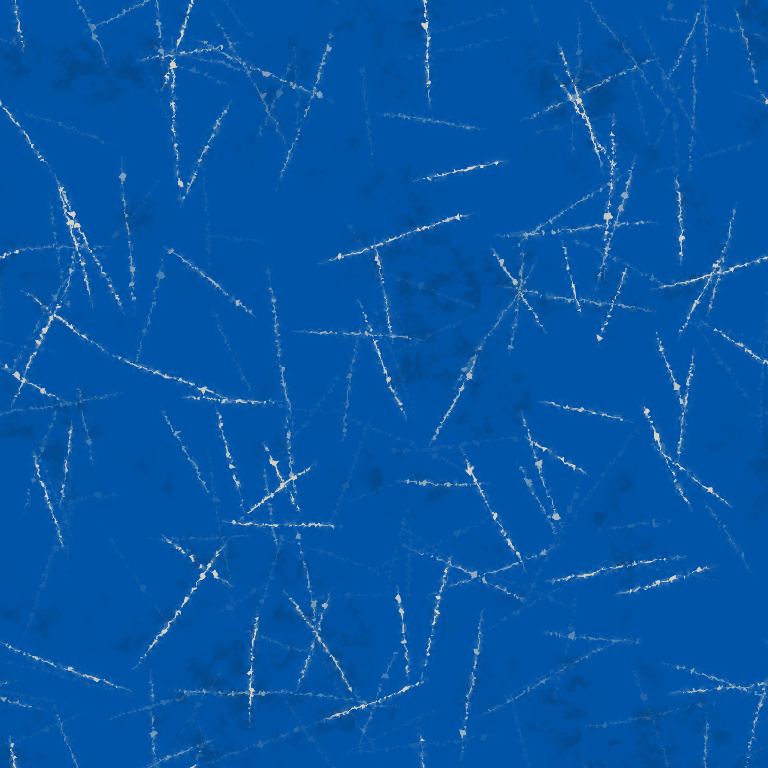
This texture is drawn by a three.js fragment shader. Its source:

```glsl
// Blue painted surface crossed by fine broken scratches with cream paint chips.
// Each scratch is a hashed, nearly straight segment; chips are cellular along it,
// and a shared noise warp roughens every edge. Small dark smudges mottle the blue.
varying vec2 vUv;

const vec3 BLUE = vec3(0.0, 0.33, 0.655);
const vec3 SMUDGE = vec3(0.01, 0.275, 0.535);
const vec3 CREAM = vec3(0.84, 0.82, 0.78);
const int SCRATCHES = 180;
const float REACH = 0.013;       // widest distance a scratch can affect
const float EDGE = 0.0009;       // softness of edges
const float CHIP_CELL = 0.018;   // spacing of large chips along a scratch
const float CHIP_SIZE = 0.0046;
const float CRUMB_CELL = 0.0065; // spacing of the small crumbs
const float CRUMB_SIZE = 0.0017;
const float LINE_WIDTH = 0.0009;
const float JAG = 0.0036;        // strength of edge roughness
const float DUST = 0.42;         // opacity of specks beside a scratch

float hash(vec2 p) {
  vec3 q = fract(p.xyx * 0.1031);
  q += dot(q, q.yzx + 33.33);
  return fract((q.x + q.y) * q.z);
}

float noise(vec2 p) {
  vec2 i = floor(p), f = fract(p);
  f = f * f * (3.0 - 2.0 * f);
  return mix(mix(hash(i), hash(i + vec2(1.0, 0.0)), f.x),
             mix(hash(i + vec2(0.0, 1.0)), hash(i + 1.0), f.x), f.y);
}

float layered(vec2 p) {
  return 0.5 * noise(p) + 0.3 * noise(p * 2.1 + 17.0) + 0.2 * noise(p * 4.3 + 41.0);
}

float inside(float dist) {
  return 1.0 - smoothstep(-EDGE, EDGE, dist);
}

// Angular flake: a randomly turned, lopsided block in one cell of the scratch.
float chip(vec2 along, float id, float spacing, float largest, float rarity) {
  float cell = floor(along.x / spacing);
  vec2 key = vec2(cell + 60.0, id);
  float pick = hash(key + 3.7);
  float size = largest * mix(0.3, 1.0, pow(pick, rarity));
  vec2 center = vec2((cell + mix(0.35, 0.65, hash(key + 9.1))) * spacing,
                     (hash(key + 21.3) - 0.5) * 0.003);
  float turn = 6.2832 * hash(key + 31.9);
  vec2 v = along - center;
  v = vec2(cos(turn) * v.x - sin(turn) * v.y, sin(turn) * v.x + cos(turn) * v.y);
  float dist = max(abs(v.x) + 0.35 * v.y, abs(v.y) * mix(1.0, 1.7, hash(key + 43.0)));
  return inside(dist - size) * step(0.35, pick);
}

// Paint opacity of one scratch at p; the canvas wraps around.
float scratch(vec2 p, float id, float grain) {
  vec2 center = vec2(hash(vec2(id, 1.3)), hash(vec2(id, 7.9)));
  float lean = mix(-0.65, 0.65, hash(vec2(id, 13.1)));
  float angle = lean + 1.5708 * step(0.45, hash(vec2(id, 19.7)));
  float halfLength = mix(0.05, 0.115, hash(vec2(id, 23.3)));
  float strength = 0.1 + 0.9 * smoothstep(0.25, 0.95, hash(vec2(id, 29.9)));

  vec2 d = fract(p - center + 0.5) - 0.5;
  vec2 dir = vec2(cos(angle), sin(angle));
  vec2 along = vec2(dot(d, dir), dot(d, vec2(-dir.y, dir.x)));
  along.y += 0.0016 * sin(along.x * 32.0 + id) + 0.0005 * sin(along.x * 130.0 + id * 2.3);
  if (abs(along.y) > REACH || abs(along.x) > halfLength) return 0.0;

  float taper = 1.0 - smoothstep(0.5, 1.0, abs(along.x) / halfLength);
  float wear = noise(vec2(along.x * 130.0 + 40.0, id * 5.0));
  float width = LINE_WIDTH * mix(0.1, 1.5, wear) * mix(0.4, 1.0, strength);
  float solid = smoothstep(0.3, 0.6, wear * 0.6 + grain * 0.5);
  float line = inside(abs(along.y) - width) * mix(0.3, 1.0, solid);

  // A thinner hair weaves beside the main line
  float weave = 0.0035 * sin(along.x * 48.0 + id * 3.1);
  float hair = inside(abs(along.y - weave) - 0.0003) * smoothstep(0.35, 0.65, grain) * 0.5;
  float dust = exp(-abs(along.y) / 0.003) * smoothstep(0.4, 0.75, grain) * DUST;
  float stroke = max(max(line, hair), dust) * mix(0.2, 1.0, taper);

  float flakes = max(chip(along, id, CHIP_CELL, CHIP_SIZE, 5.0),
                     chip(along, id + 300.0, CRUMB_CELL, CRUMB_SIZE, 1.0));
  return strength * max(stroke, flakes * smoothstep(0.0, 0.4, taper));
}

void main() {
  vec2 p = vUv;

  // Mottled blue with small scattered smudges
  float cluster = smoothstep(0.48, 0.75, layered(p * 11.0 + 5.0));
  float blot = smoothstep(0.42, 0.72, layered(p * 55.0 + 11.0));
  vec3 color = mix(BLUE, SMUDGE, 0.1 * cluster + 0.7 * cluster * blot);

  // Roughened coordinates shared by all scratches
  vec2 jag = vec2(noise(p * 170.0), noise(p * 170.0 + 71.0)) - 0.5;
  vec2 fine = vec2(noise(p * 340.0 + 13.0), noise(p * 340.0 + 97.0)) - 0.5;
  vec2 rough = p + JAG * (0.7 * jag + 0.6 * fine);
  float grain = noise(p * 250.0 + 29.0);

  float paint = 0.0;
  for (int i = 0; i < SCRATCHES; i++) {
    paint = max(paint, scratch(rough, float(i) + 1.0, grain));
  }
  gl_FragColor = vec4(mix(color, CREAM, paint), 1.0);
}
```
